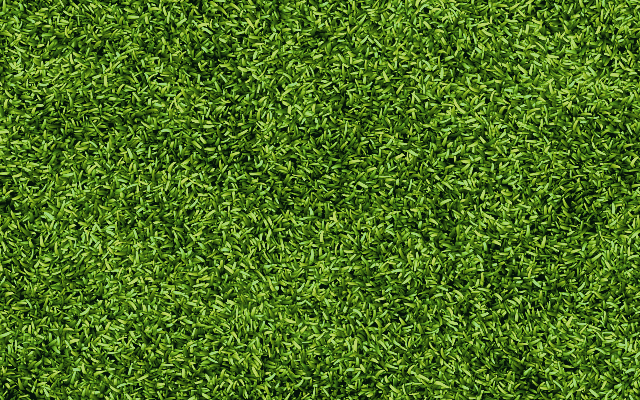
Give the GLSL for this texture, as a WebGL 2 fragment shader.

```glsl
#version 300 es
precision highp float;
// Dense turf seen from above: layers of short, blunt, randomly turned grass blades.
uniform vec2 u_resolution;
out vec4 fragColor;

vec4 hash4(vec2 p) {
    return fract(sin(dot(p, vec2(127.1, 311.7)) + vec4(0.0, 1.7, 3.1, 5.3)) * 43758.5453);
}

float valueNoise(vec2 p) {
    vec2 cell = floor(p), f = fract(p);
    f = f * f * (3.0 - 2.0 * f);
    float low = mix(hash4(cell).x, hash4(cell + vec2(1, 0)).x, f.x);
    float high = mix(hash4(cell + vec2(0, 1)).x, hash4(cell + vec2(1, 1)).x, f.x);
    return mix(low, high, f.y);
}

float ramp(float a, float b, float v) {
    return clamp((v - a) / (b - a), 0.0, 1.0);
}

// Deep shade through leaf green to pale highlights
vec3 grassColor(float tone) {
    vec3 c = mix(vec3(0.02, 0.075, 0.035), vec3(0.13, 0.25, 0.05), ramp(0.02, 0.23, tone));
    c = mix(c, vec3(0.24, 0.40, 0.08), ramp(0.23, 0.46, tone));
    c = mix(c, vec3(0.36, 0.55, 0.09), ramp(0.46, 0.69, tone));
    c = mix(c, vec3(0.54, 0.73, 0.15), ramp(0.69, 0.88, tone));
    return mix(c, vec3(0.70, 0.84, 0.46), ramp(0.92, 1.2, tone));
}

// x: signed distance, y: position from root to tip, z: position across the blade
vec3 blade(vec2 p, float angle, float halfLength, float halfWidth, float bend) {
    float c = cos(angle), s = sin(angle);
    vec2 q = vec2(c * p.x + s * p.y, c * p.y - s * p.x);
    q.y += bend * q.x * q.x;
    float along = clamp(q.x / halfLength * 0.5 + 0.5, 0.0, 1.0);
    float width = halfWidth * (1.0 - 0.45 * along * along);
    float dist = max(abs(q.y) - width, abs(q.x) + 0.5 * q.y - halfLength);
    return vec3(dist, along, clamp(q.y / width, -1.0, 1.0));
}

void main() {
    vec2 p = gl_FragCoord.xy / u_resolution.y;
    float soft = 0.55 * 50.0 / u_resolution.y;
    float patches = valueNoise(p * 7.0) + valueNoise(p * 18.0 + 8.0) - 1.0;
    float lean = 1.4 + 2.6 * (valueNoise(p * 6.0 + 31.0) - 0.5);
    float tone = 0.06;
    float tint = 0.0;

    // Blades stack from the ground up; each one shades what lies beneath it
    for (int layer = 0; layer < 7; layer++) {
        vec2 grid = p * 50.0 + float(layer) * vec2(17.37, 9.71);
        vec2 home = floor(grid);
        for (int j = -1; j <= 1; j++) {
            for (int i = -1; i <= 1; i++) {
                vec2 cell = home + vec2(i, j);
                vec4 place = hash4(cell + float(layer) * 57.0);
                vec4 look = hash4(cell + float(layer) * 31.0 + 211.3);
                if (look.w < 0.16) continue;

                float angle = lean + (place.z - 0.5) * 4.4;
                vec3 b = blade(grid - cell - place.xy, angle, mix(0.4, 0.82, place.w),
                               mix(0.11, 0.24, look.y), (look.z - 0.5) * 0.5);
                float cover = 1.0 - smoothstep(-soft, soft, b.x);
                float shade = 1.0 - smoothstep(0.0, 0.22, b.x);
                float bladeTone = 0.65 + 0.72 * (look.x - 0.5) + 0.46 * (b.y - 0.5)
                                + 0.1 * b.z;
                tone = mix(tone * (1.0 - 0.36 * shade), bladeTone, cover);
                tint = mix(tint, look.z - 0.5, cover);
            }
        }
    }

    // Strong sunlight and uneven density
    tone = 0.28 + 1.6 * (tone - 0.27) + 0.2 * patches;

    // Slight drift between yellowish and bluish blades
    vec3 color = grassColor(tone) * (1.0 + tint * vec3(0.2, 0.0, -0.25));
    fragColor = vec4(color, 1.0);
}
```
